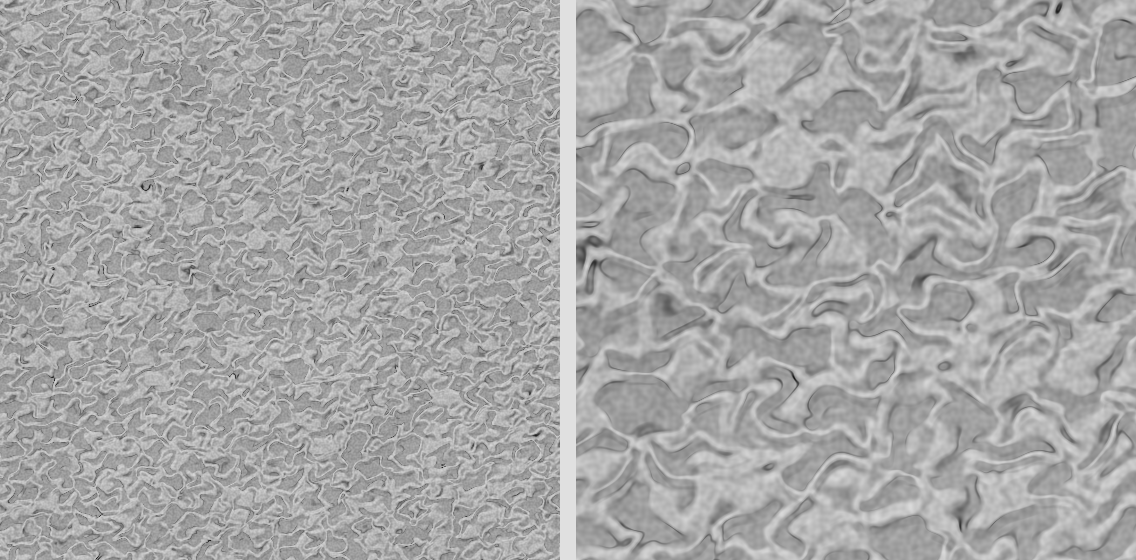
Left, the full canvas; right, a detail of the centre.
Write a Shadertoy shader that draws this texture.

```glsl
// Grey rough-cast plaster: pale wormy ridges around darker hollows.
// Ridges follow the zero contour of a warped gradient noise and are lit from
// above; thin broken creases follow neighbouring contours, with fine grain on top.

#define CELLS vec2(31.0, 39.0)  // relief cells across the canvas
#define SLANT 0.15              // upward tilt of the ridges to the right
#define WARP 0.9                // how strongly the ridges meander
#define RIDGE_WIDTH 0.23        // half width of a ridge, in height units
#define BASE_TONE 0.617
#define RIDGE_GAIN 0.10
#define RELIEF_GAIN 0.055
#define CREASE_LEVEL 0.25       // height of the contour carrying the creases
#define CREASE_WIDTH 0.075
#define CREASE_DEPTH 0.17
#define PIT_DEPTH 0.32
#define GRAIN_GAIN 0.09

float hash(vec2 p) {
    return fract(sin(dot(p, vec2(127.1, 311.7))) * 43758.5453);
}

// Dot product of a random unit gradient with the offset from its lattice corner
float cornerSlope(vec2 corner, vec2 offset) {
    float angle = 6.2832 * hash(corner);
    return dot(vec2(cos(angle), sin(angle)), offset);
}

float gradientNoise(vec2 p) {
    vec2 i = floor(p), f = fract(p);
    vec2 u = f * f * f * (f * (f * 6.0 - 15.0) + 10.0);
    vec2 e = vec2(1.0, 0.0);
    float bottom = mix(cornerSlope(i, f), cornerSlope(i + e.xy, f - e.xy), u.x);
    float top = mix(cornerSlope(i + e.yx, f - e.yx), cornerSlope(i + e.xx, f - e.xx), u.x);
    return mix(bottom, top, u.y);
}

// Signed height field whose zero contour carries the ridges
float plasterHeight(vec2 p) {
    vec2 bend = vec2(gradientNoise(p * 1.1 + 17.3), gradientNoise(p * 1.1 + 71.9));
    p += WARP * bend;
    return gradientNoise(p) + 0.45 * gradientNoise(p * 2.1 + 5.7);
}

float ridgeProfile(float height) {
    return 1.0 - smoothstep(0.03, RIDGE_WIDTH, abs(height));
}

void mainImage(out vec4 fragColor, in vec2 fragCoord) {
    vec2 uv = fragCoord / iResolution.y;
    vec2 p = vec2(uv.x, uv.y - SLANT * uv.x) * CELLS;

    // Ridges with a lit upper edge and a shaded lower edge
    float height = plasterHeight(p);
    float ridge = ridgeProfile(height);
    float relief = ridge - ridgeProfile(plasterHeight(p + vec2(-0.06, 0.25)));
    float tone = BASE_TONE + RIDGE_GAIN * ridge + RELIEF_GAIN * relief;

    // Broken creases beside the ridges, with a few deep pits
    float contour = abs(abs(height) - CREASE_LEVEL);
    float crease = 1.0 - smoothstep(0.0, CREASE_WIDTH, contour);
    float breakup = gradientNoise(p * 1.3 + 41.7);
    tone -= CREASE_DEPTH * crease * smoothstep(-0.1, 0.35, breakup);
    float pits = smoothstep(0.32, 0.52, gradientNoise(p * 0.8 + 93.1));
    tone -= PIT_DEPTH * crease * pits * smoothstep(0.0, 0.3, breakup);

    // Broad unevenness, mottling and fine grain
    tone += 0.03 * gradientNoise(uv * 6.0 + 3.3);
    tone += 0.05 * gradientNoise(uv * 95.0 + 11.1);
    tone += GRAIN_GAIN * gradientNoise(uv * 247.0 + 29.0);

    fragColor = vec4(vec3(clamp(tone, 0.0, 1.0)), 1.0);
}
```
